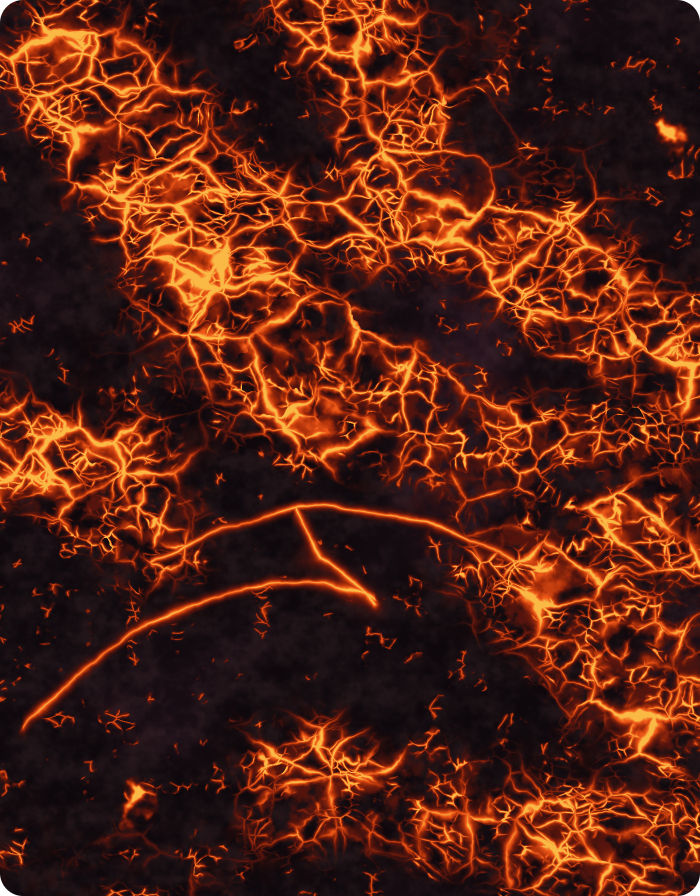
Write a Shadertoy shader that draws this texture.

```glsl
const vec3 ROCK_DARK  = vec3(0.055, 0.032, 0.048);
const vec3 ROCK_LIGHT = vec3(0.135, 0.085, 0.100);
const vec3 SMOKE      = vec3(0.090, 0.040, 0.065);
const vec3 EMBER      = vec3(0.34, 0.08, 0.05);
const vec3 RED_HOT    = vec3(0.66, 0.18, 0.04);
const vec3 ORANGE     = vec3(0.93, 0.34, 0.09);
const vec3 YELLOW     = vec3(0.98, 0.72, 0.27);
const float FLOW_WIDTH = 0.095;   // reach of a lava stream
const float RIDGE_WIDTH = 0.0042; // glow of the long arched rims
const float CORNER = 0.033;       // radius of the canvas corners
const int SAMPLES = 2;            // antialiasing grid per side

// Streams of heat, each from xy to zw, in canvas widths
const vec4 FLOWS[12] = vec4[12](
    vec4(0.48, 1.28, 0.56, 1.02), vec4(0.56, 1.02, 0.75, 0.92),
    vec4(0.75, 0.92, 1.00, 0.73), vec4(0.06, 1.22, 0.33, 0.85),
    vec4(0.20, 1.08, 0.52, 0.96), vec4(0.33, 0.85, 0.45, 0.74),
    vec4(0.45, 0.74, 0.82, 0.62), vec4(0.82, 0.62, 1.00, 0.52),
    vec4(0.00, 0.63, 0.20, 0.56), vec4(0.45, 0.15, 0.72, 0.11),
    vec4(0.74, 0.46, 1.00, 0.25), vec4(0.76, 0.08, 1.00, 0.06));

vec2 hash2(vec2 p) {
    vec3 q = fract(p.xyx * vec3(0.1031, 0.1030, 0.0973));
    q += dot(q, q.yzx + 33.33);
    return fract((q.xx + q.yz) * q.zy);
}

float noise(vec2 p) {
    vec2 i = floor(p), f = fract(p);
    f = f * f * (3.0 - 2.0 * f);
    return mix(mix(hash2(i).x, hash2(i + vec2(1, 0)).x, f.x),
               mix(hash2(i + vec2(0, 1)).x, hash2(i + 1.0).x, f.x), f.y);
}

float fbm(vec2 p) {
    float sum = 0.0, amp = 0.5;
    for (int i = 0; i < 4; i++) {
        sum += amp * noise(p);
        p = mat2(1.6, 1.2, -1.2, 1.6) * p + 7.3;
        amp *= 0.5;
    }
    return sum;
}

vec2 fbm2(vec2 p) { return vec2(fbm(p), fbm(p + 41.7)) - 0.47; }

// Distance to the nearest border between crust plates
float crack(vec2 p, float scale) {
    p *= scale * vec2(1.0, 1.3);
    vec2 cell = floor(p), nearest = vec2(9.0), second = vec2(9.0);
    for (int y = -1; y <= 1; y++)
    for (int x = -1; x <= 1; x++) {
        vec2 c = cell + vec2(x, y);
        vec2 r = c + hash2(c) - p;
        if (dot(r, r) < dot(nearest, nearest)) { second = nearest; nearest = r; }
        else if (dot(r, r) < dot(second, second)) second = r;
    }
    return dot(0.5 * (nearest + second), normalize(second - nearest)) / scale;
}

float segment(vec2 p, vec4 s) {
    vec2 a = p - s.xy, b = s.zw - s.xy;
    return length(a - b * clamp(dot(a, b) / dot(b, b), 0.0, 1.0));
}

// Distance to a parabolic rim over the horizontal span
float arch(vec2 p, vec2 top, float bend, vec2 span) {
    float x = p.x - top.x;
    float d = abs(p.y - top.y + bend * x * x) / sqrt(1.0 + 4.0 * bend * bend * x * x);
    return d + max(0.0, span.x - p.x) + max(0.0, p.x - span.y);
}

float temperature(vec2 p) {
    vec2 broad = fbm2(p * 5.0 + 9.0), fine = fbm2(p * 24.0);
    vec2 q = p + 0.10 * broad + 0.032 * fine;

    // Activity: streams blurred and broken by noise
    float heat = 0.0;
    for (int i = 0; i < 12; i++) {
        float d = segment(p + 0.12 * broad, FLOWS[i]) / FLOW_WIDTH;
        heat = max(heat, exp(-d * d));
    }
    float activity = clamp(heat + 0.95 * (fbm(p * 4.5 + 70.0) - 0.45), 0.0, 1.0);

    // Three sizes of glowing cracks
    float gaps = fbm(p * 9.0 + 23.0), grain = fbm(p * 32.0 + 5.0);
    float large = 1.25 * smoothstep(0.12, 0.65, activity) * smoothstep(0.25, 0.55, gaps)
                * exp(-crack(q, 10.0) / (0.0025 + 0.0035 * activity));
    float medium = 1.1 * smoothstep(0.2, 0.8, activity) * smoothstep(0.32, 0.58, fbm(p * 15.0))
                 * exp(-crack(q + 3.1, 23.0) / 0.0031);
    float sparks = 0.8 * smoothstep(0.05, 0.7, activity) * smoothstep(0.4, 0.62, grain)
                 + 0.8 * smoothstep(0.60, 0.70, grain);
    float small = sparks * exp(-crack(q + 7.7, 48.0) / 0.0021);
    float t = max(large, max(medium, small));

    // Molten pools and dull embers between the cracks
    t += 0.45 * smoothstep(0.5, 0.9, activity) * smoothstep(0.54, 0.70, gaps) * (0.5 + grain);
    t += 0.24 * activity * smoothstep(0.35, 0.65, fbm(p * 45.0 + 11.0));

    // Long rims, the spur joining them and its molten wedge
    vec2 r = p + 0.03 * broad + 0.014 * fine;
    vec4 spur = vec4(0.455, 0.48, 0.53, 0.415);
    float rim = min(arch(r, vec2(0.48, 0.555), 1.1, vec2(0.22, 0.74)),
                    arch(r, vec2(0.40, 0.448), 1.6, vec2(0.04, 0.53)));
    rim = min(rim, min(segment(r, vec4(0.43, 0.55, spur.xy)), segment(r, spur)));
    t = max(t, (0.65 + gaps) * exp(-rim / RIDGE_WIDTH));
    t += 0.5 * grain * exp(-segment(r + vec2(0.012, 0.0), spur) / 0.015);

    // Isolated vents
    vec2 v = p + 0.10 * fine;
    float vent = min(length(v - vec2(0.95, 1.075)), length(v - vec2(0.19, 0.13)));
    return t + 1.3 * exp(-pow(vent / 0.014, 2.0));
}

vec3 lavaColor(vec2 p) {
    float t = temperature(p);
    float stone = fbm(p * vec2(24.0, 34.0) + 50.0) * 0.6 + fbm(p * 90.0) * 0.4;
    vec3 c = mix(ROCK_DARK, ROCK_LIGHT, smoothstep(0.3, 0.75, stone));
    c += SMOKE * smoothstep(0.5, 0.85, fbm(p * 3.0 + 31.0));
    c = mix(c, EMBER, smoothstep(0.0, 0.27, t));
    c = mix(c, RED_HOT, clamp((t - 0.25) / 0.25, 0.0, 1.0));
    c = mix(c, ORANGE, clamp((t - 0.5) / 0.25, 0.0, 1.0));
    return mix(c, YELLOW, clamp((t - 0.78) / 0.3, 0.0, 1.0));
}

void mainImage(out vec4 fragColor, in vec2 fragCoord) {
    vec3 color = vec3(0.0);
    for (int k = 0; k < SAMPLES * SAMPLES; k++) {
        vec2 offset = (vec2(k % SAMPLES, k / SAMPLES) + 0.5) / float(SAMPLES) - 0.5;
        color += lavaColor((fragCoord + offset) / iResolution.x);
    }
    color /= float(SAMPLES * SAMPLES);

    // Rounded corners on white
    vec2 halfSize = 0.5 * iResolution.xy / iResolution.x;
    vec2 e = abs(fragCoord / iResolution.x - halfSize) - halfSize + CORNER;
    float outside = (length(max(e, 0.0)) - CORNER) * iResolution.x;
    fragColor = vec4(mix(color, vec3(1.0), clamp(outside + 0.5, 0.0, 1.0)), 1.0);
}
```
